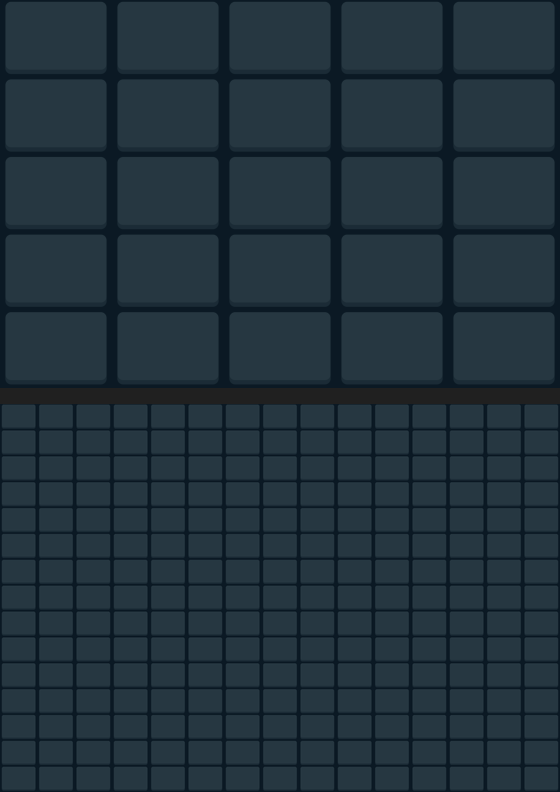
Top: one tile. Bottom: repeated 3 by 3.
This pattern is drawn by a Shadertoy shader. Its source:

```glsl
// Grid of dark slate rounded keys, each with a shaded lower lip, on deep navy.

const vec2 REPEATS = vec2(5.0, 5.0);
const vec3 GROUND_COLOR = vec3(0.042, 0.098, 0.141);
const vec3 LIP_COLOR = vec3(0.105, 0.170, 0.210);
const vec3 FACE_COLOR = vec3(0.150, 0.216, 0.255);

// Lengths in units of the cell height
const float SIDE_MARGIN = 0.069;
const float TOP_MARGIN = 0.022;
const float BOTTOM_MARGIN = 0.046;
const float LIP_HEIGHT = 0.056;
const float CORNER_RADIUS = 0.075;

// Signed distance to a rounded box given by its lower left and upper right corners
float roundedBox(vec2 p, vec2 lower, vec2 upper, float radius) {
    vec2 halfSize = 0.5 * (upper - lower);
    vec2 q = abs(p - 0.5 * (lower + upper)) - halfSize + radius;
    return length(max(q, 0.0)) + min(max(q.x, q.y), 0.0) - radius;
}

// Antialiased fill of a signed distance
float coverage(float dist, float pixel) {
    return 1.0 - smoothstep(-0.75 * pixel, 0.75 * pixel, dist);
}

// One key: lip body first, then the raised face above it
vec3 keyColor(vec2 p, vec2 cellSize, float pixel) {
    vec2 lower = vec2(SIDE_MARGIN, BOTTOM_MARGIN);
    vec2 upper = cellSize - vec2(SIDE_MARGIN, TOP_MARGIN);
    vec2 faceLower = lower + vec2(0.0, LIP_HEIGHT);

    float body = coverage(roundedBox(p, lower, upper, CORNER_RADIUS), pixel);
    float face = coverage(roundedBox(p, faceLower, upper, CORNER_RADIUS), pixel);
    vec3 key = mix(LIP_COLOR, FACE_COLOR, face);
    return mix(GROUND_COLOR, key, body);
}

void mainImage(out vec4 fragColor, in vec2 fragCoord) {
    vec2 cellPixels = iResolution.xy / REPEATS;
    vec2 cellSize = cellPixels / cellPixels.y;
    vec2 p = fract(fragCoord / cellPixels) * cellSize;

    fragColor = vec4(keyColor(p, cellSize, 1.0 / cellPixels.y), 1.0);
}
```
